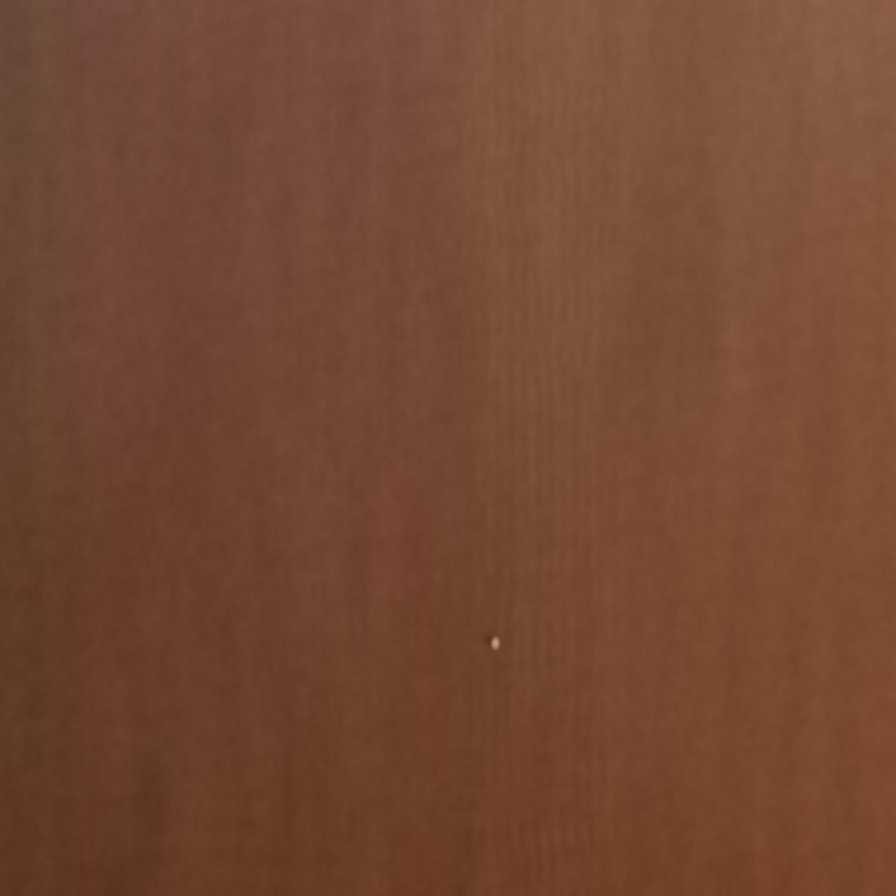
A Shadertoy shader for this texture:

```glsl
// Smooth reddish-brown polished wood with soft vertical grain and one pale fleck.

// Base colours at the four corners
const vec3 TOP_LEFT     = vec3(0.435, 0.288, 0.232);
const vec3 TOP_RIGHT    = vec3(0.540, 0.365, 0.265);
const vec3 BOTTOM_LEFT  = vec3(0.376, 0.213, 0.129);
const vec3 BOTTOM_RIGHT = vec3(0.465, 0.270, 0.164);

// Hue shifts and grain strengths
const vec3 ROSE_TINT  = vec3(0.004, -0.005, 0.004);
const vec3 OCHRE_TINT = vec3(0.010, 0.008, 0.002);
const vec3 OLIVE_TINT = vec3(-0.012, 0.002, -0.001);
const float BROAD_GRAIN  = 0.022;
const float NARROW_GRAIN = 0.022;
const float MOTTLE       = 0.015;
const float SPECKLE      = 0.010;
const float RIPPLE       = 0.009;
const float RIPPLE_COUNT = 68.0;

const vec2 FLECK_CENTER = vec2(0.553, 0.282);
const float FLECK_SIZE  = 0.0058;
const vec3 FLECK_COLOR  = vec3(0.80, 0.66, 0.60);

vec2 hashGradient(vec2 cell) {
    vec3 q = fract(cell.xyx * vec3(0.1031, 0.1030, 0.0973));
    q += dot(q, q.yzx + 33.33);
    float angle = 6.28319 * fract((q.x + q.y) * q.z);
    return vec2(cos(angle), sin(angle));
}

float gradientNoise(vec2 p) {
    vec2 i = floor(p), f = fract(p);
    vec2 u = f * f * f * (f * (f * 6.0 - 15.0) + 10.0);
    vec2 e = vec2(0.0, 1.0);
    float a = dot(hashGradient(i), f);
    float b = dot(hashGradient(i + e.yx), f - e.yx);
    float c = dot(hashGradient(i + e.xy), f - e.xy);
    float d = dot(hashGradient(i + e.yy), f - e.yy);
    return mix(mix(a, b, u.x), mix(c, d, u.x), u.y);
}

// Soft-edged vertical band between two x positions
float band(float x, float left, float right, float blur) {
    return smoothstep(left - blur, left + blur, x)
         * (1.0 - smoothstep(right - blur, right + blur, x));
}

void mainImage(out vec4 fragColor, in vec2 fragCoord) {
    vec2 uv = fragCoord / iResolution.xy;

    // Broad light falloff
    vec3 color = mix(mix(BOTTOM_LEFT, BOTTOM_RIGHT, uv.x),
                     mix(TOP_LEFT, TOP_RIGHT, uv.x), uv.y);

    // Boards of slightly different hue, with gently wandering borders
    float x = uv.x + 0.02 * gradientNoise(uv * vec2(3.0, 2.5) + 7.0);
    float upper = smoothstep(0.1, 0.8, uv.y);
    color += ROSE_TINT * band(x, 0.09, 0.50, 0.035) * mix(0.3, 1.4, upper);
    color += OCHRE_TINT * band(x, 0.52, 0.71, 0.02) * upper;
    color += OLIVE_TINT * (1.0 - smoothstep(0.05, 0.10, x));
    color -= 0.012 * band(x, 0.71, 0.80, 0.02) * upper;

    // Dark slanted streak near the lower left
    float streakX = uv.x - 0.14 - 0.25 * uv.y;
    color += vec3(-0.030, -0.010, -0.004) * exp(-streakX * streakX * 900.0)
           * (1.0 - smoothstep(0.08, 0.25, uv.y));

    // Long soft grain
    float broad = gradientNoise(uv * vec2(7.0, 1.8) + 21.0);
    float narrow = gradientNoise(uv * vec2(30.0, 4.0) + 43.0);
    float hue = gradientNoise(uv * vec2(9.0, 4.0) + 67.0);
    color += (BROAD_GRAIN * broad + NARROW_GRAIN * narrow) * vec3(1.0, 0.85, 0.75);
    color += hue * vec3(0.002, -0.006, -0.006);

    // Mottling, fine speckle and slightly slanted scuffs
    float mottle = gradientNoise(uv * vec2(85.0, 55.0))
                 + 0.7 * gradientNoise(uv * vec2(42.0, 24.0) + 11.0);
    float speckle = gradientNoise(uv * vec2(190.0, 150.0) + 5.0);
    float scuff = gradientNoise(vec2(uv.x * 14.0, (uv.y - 0.18 * uv.x) * 55.0) + 83.0);
    color += MOTTLE * mottle + SPECKLE * speckle + 0.009 * scuff;

    // Fine regular ripple in the middle board, broken along its length
    float wobble = 0.6 * gradientNoise(uv * vec2(8.0, 14.0) + 3.0);
    float ripple = sin(6.28319 * (uv.x * RIPPLE_COUNT + wobble));
    float rippleMask = band(uv.x, 0.53, 0.68, 0.05) + 0.35 * band(uv.x, 0.30, 0.48, 0.06);
    float rippleFade = 0.6 + 0.9 * gradientNoise(uv * vec2(14.0, 22.0) + 31.0);
    color += RIPPLE * ripple * rippleMask * rippleFade;

    // Small pale fleck with a dark side
    vec2 fleck = (uv - FLECK_CENTER) / FLECK_SIZE;
    vec2 shadeOffset = fleck + vec2(1.2, -0.6);
    color -= 0.06 * exp(-dot(shadeOffset, shadeOffset));
    float spot = 1.0 - smoothstep(0.2, 1.3, length(fleck * vec2(1.1, 0.75)));
    color = mix(color, FLECK_COLOR, 0.85 * spot);

    fragColor = vec4(color, 1.0);
}
```
